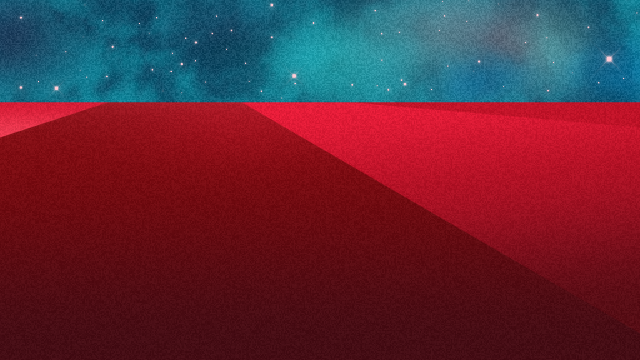
Write a Shadertoy shader that draws this background.

```glsl
// A teal nebula with pink stars above a flat horizon of folded crimson planes.
// The sky is warped noise tinted by soft blobs; the ground is split by signed
// line distances, shaded by depth, and everything gets a fine print grain.
#define HORIZON 0.716
#define GRAIN_CELLS 288.0
#define SKY_GRAIN 0.10
#define GROUND_GRAIN 0.035
#define STAR_CELL 0.058
#define STAR_DENSITY 0.42
#define WARP 0.11
#define STAR_TINT vec3(1.0, 0.80, 0.84)

float hash(vec2 p) {
    vec3 q = fract(vec3(p.xyx) * 0.1031);
    q += dot(q, q.yzx + 33.33);
    return fract((q.x + q.y) * q.z);
}

float noise(vec2 p) {
    vec2 i = floor(p), f = fract(p);
    f = f * f * (3.0 - 2.0 * f);
    return mix(mix(hash(i), hash(i + vec2(1, 0)), f.x),
               mix(hash(i + vec2(0, 1)), hash(i + vec2(1, 1)), f.x), f.y);
}

float fbm(vec2 p) {
    float sum = 0.0, amp = 0.5;
    for (int i = 0; i < 5; i++) {
        sum += amp * noise(p);
        p = mat2(1.6, 1.2, -1.2, 1.6) * p + 7.3;
        amp *= 0.5;
    }
    return sum;
}

// Soft elliptical weight around a centre
float blob(vec2 p, vec2 centre, vec2 radius) {
    vec2 q = (p - centre) / radius;
    return exp(-dot(q, q));
}

// Signed distance to the line a-b, positive on its left
float side(vec2 p, vec2 a, vec2 b) {
    vec2 d = normalize(b - a);
    return d.x * (p.y - a.y) - d.y * (p.x - a.x);
}

vec3 nebula(vec2 p) {
    vec2 w = p + WARP * (vec2(fbm(p * 5.0), fbm(p * 5.0 + 31.0)) - 0.5);
    float cloud = fbm(w * 6.0 + 3.0);
    vec3 c = mix(vec3(0.06, 0.30, 0.42), vec3(0.07, 0.50, 0.58), smoothstep(0.25, 0.6, cloud));
    c = mix(c, vec3(0.12, 0.19, 0.31), 0.85 * blob(w, vec2(0.03, 0.89), vec2(0.17, 0.14)));
    c = mix(c, vec3(0.09, 0.25, 0.37), 0.75 * blob(w, vec2(0.60, 0.95), vec2(0.20, 0.08)));
    c = mix(c, vec3(0.13, 0.60, 0.63), 0.85 * blob(w, vec2(0.97, 0.82), vec2(0.22, 0.14)));
    c = mix(c, vec3(0.36, 0.50, 0.55), 0.85 * blob(w, vec2(1.24, 0.91), vec2(0.19, 0.15)));
    c = mix(c, vec3(0.40, 0.38, 0.45), 0.85 * blob(w, vec2(1.43, 0.87), vec2(0.13, 0.12)));
    c = mix(c, vec3(0.35, 0.60, 0.62), 0.80 * blob(w, vec2(1.56, 0.86), vec2(0.12, 0.13)));
    c = mix(c, vec3(0.04, 0.43, 0.61), 0.85 * blob(w, vec2(1.72, 0.78), vec2(0.13, 0.10)));
    c = mix(c, vec3(0.08, 0.42, 0.58), 0.80 * blob(w, vec2(1.33, 0.75), vec2(0.13, 0.06)));
    return c * (0.82 + 0.36 * cloud);
}

// Core, halo and diagonal rays; q is relative to the star
float star(vec2 q, float size) {
    float r = length(q) / size;
    vec2 k = abs(vec2(q.x + q.y, q.x - q.y)) * 0.707 / size;
    float rays = exp(-k.x * 7.0 - k.y * 0.55) + exp(-k.y * 7.0 - k.x * 0.55);
    return 1.5 * exp(-r * r * 3.5) + 0.22 * exp(-r * 0.9) + 0.5 * rays * smoothstep(0.004, 0.011, size);
}

float stars(vec2 p) {
    // Bright stars: position and relative size
    const vec3 bright[12] = vec3[12](
        vec3(1.692, 0.836, 1.00), vec3(0.817, 0.789, 0.70), vec3(0.157, 0.755, 0.68),
        vec3(0.058, 0.757, 0.46), vec3(0.755, 0.986, 0.48), vec3(0.544, 0.882, 0.38),
        vec3(1.331, 0.829, 0.38), vec3(1.125, 0.766, 0.44), vec3(1.493, 0.958, 0.38),
        vec3(0.058, 0.951, 0.36), vec3(0.313, 0.870, 0.38), vec3(0.505, 0.822, 0.38));
    float light = 0.0;
    for (int i = 0; i < 12; i++) light += star(p - bright[i].xy, 0.013 * bright[i].z);
    // Small scattered stars, one candidate per cell
    vec2 cell = floor(p / STAR_CELL);
    for (int i = 0; i < 9; i++) {
        vec2 id = cell + vec2(i % 3 - 1, i / 3 - 1);
        vec2 pos = (id + vec2(hash(id + 11.0), hash(id + 47.0))) * STAR_CELL;
        float size = mix(0.0016, 0.0042, pow(hash(id + 83.0), 2.0));
        light += step(hash(id + 5.0), STAR_DENSITY) * star(p - pos, size);
    }
    return light;
}

vec3 ground(vec2 p, float aa) {
    float depth = (HORIZON - p.y) / HORIZON;
    // Shadowed plane, lighter along the horizon
    vec3 c = mix(vec3(0.48, 0.04, 0.06), vec3(0.27, 0.05, 0.08), smoothstep(0.15, 1.0, depth));
    c += vec3(0.14, 0.06, 0.08) * exp(-depth * 9.0);
    c += vec3(0.10, 0.01, 0.03) * blob(p, vec2(0.68, 0.66), vec2(0.30, 0.12));
    // Lit plane, fading with depth and to the right
    float fade = depth + 0.15 * (p.x - 1.0);
    vec3 lit = mix(vec3(0.90, 0.11, 0.22), vec3(0.72, 0.07, 0.15), smoothstep(0.0, 0.38, fade));
    lit = mix(lit, vec3(0.34, 0.05, 0.08), smoothstep(0.25, 0.95, fade));
    // Dim sliver under the horizon at the right
    float sliver = side(p, vec2(0.97, HORIZON), vec2(1.778, 0.646));
    lit = mix(lit, vec3(0.74, 0.07, 0.15), 0.85 * smoothstep(-aa, aa, sliver));
    c = mix(c, lit, smoothstep(-aa, aa, side(p, vec2(0.671, HORIZON), vec2(1.778, 0.074))));
    // Pink wedge at the left
    vec3 wedge = mix(vec3(0.84, 0.11, 0.21), vec3(0.93, 0.23, 0.32), smoothstep(0.0, 0.13, depth));
    return mix(c, wedge, smoothstep(-aa, aa, side(p, vec2(0.0, 0.618), vec2(0.301, HORIZON))));
}

void mainImage(out vec4 fragColor, in vec2 fragCoord) {
    vec2 p = fragCoord / iResolution.y;
    float aa = 0.75 / iResolution.y;
    float grain = hash(floor(p * GRAIN_CELLS) + 19.0) - 0.5;
    vec3 sky = nebula(p) + SKY_GRAIN * grain;
    sky = mix(sky, STAR_TINT, clamp(stars(p), 0.0, 1.0));
    vec3 land = ground(p, aa) * (1.0 + 2.0 * GROUND_GRAIN * grain) + GROUND_GRAIN * grain;
    fragColor = vec4(mix(land, sky, smoothstep(-aa, aa, p.y - HORIZON)), 1.0);
}
```
